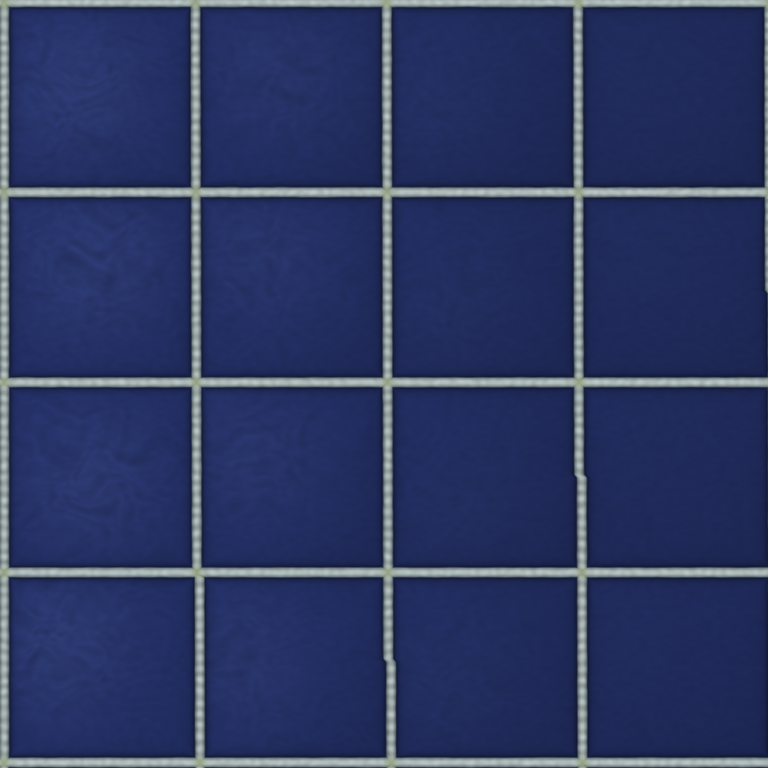
Write a Shadertoy shader that draws this pattern.

```glsl
// Four by four glazed navy tiles set in pale, beaded grout.
// Distances to the nearest grout lines give joints and dark rims;
// warped gradient noise gives the glaze its wrinkles and soft sheen.

const vec2 GRID_ORIGIN = vec2(0.0055, 0.0072);
const vec2 GRID_PITCH = vec2(0.249, 0.2475);
const float GROUT_HALF_WIDTH = 0.0064;
const float EDGE_SOFTNESS = 0.0016;

const vec3 GLAZE = vec3(0.130, 0.178, 0.382);
const vec3 SHEEN = vec3(0.235, 0.285, 0.480);
const vec3 RIM = vec3(0.055, 0.075, 0.165);
const vec3 GROUT_EDGE = vec3(0.45, 0.50, 0.52);
const vec3 GROUT_CORE = vec3(0.70, 0.75, 0.745);
const vec3 GROUT_MOSS = vec3(0.57, 0.62, 0.46);

vec2 hash2(vec2 p) {
    vec3 q = fract(p.xyx * vec3(0.1031, 0.1030, 0.0973));
    q += dot(q, q.yzx + 33.33);
    return fract((q.xx + q.yz) * q.zy);
}

float cornerSlope(vec2 cell, vec2 offset, vec2 f) {
    float angle = 6.2832 * hash2(cell + offset).x;
    return dot(vec2(cos(angle), sin(angle)), f - offset);
}

// Gradient noise, roughly -0.7 to 0.7
float gradientNoise(vec2 p) {
    vec2 cell = floor(p), f = p - cell;
    vec2 u = f * f * f * (f * (f * 6.0 - 15.0) + 10.0);
    float low = mix(cornerSlope(cell, vec2(0, 0), f), cornerSlope(cell, vec2(1, 0), f), u.x);
    float high = mix(cornerSlope(cell, vec2(0, 1), f), cornerSlope(cell, vec2(1, 1), f), u.x);
    return mix(low, high, u.y);
}

// Sideways drift of an upright joint: a slight lean plus one small jog
float jointDrift(float index, float y) {
    float fromMiddle = index - 2.0;
    float jogHeight = 0.14 + max(0.24 * fromMiddle, -0.11 * fromMiddle);
    float jog = 1.0 - smoothstep(jogHeight - 0.003, jogHeight + 0.003, y);
    return min(index, 1.0) * (0.0025 * (1.0 - y) + 0.0035 * jog);
}

// Signed offsets to the nearest upright and level joints
vec2 jointOffset(vec2 p) {
    vec2 index = floor((p - GRID_ORIGIN) / GRID_PITCH + 0.5);
    vec2 centre = GRID_ORIGIN + index * GRID_PITCH;
    centre.x += jointDrift(index.x, p.y);
    return p - centre;
}

// Fine curved ridges left by the pressed glaze
float glazeWrinkles(vec2 p, vec2 seed) {
    vec2 q = p + seed * 7.0;
    vec2 warp = vec2(gradientNoise(q * 17.0), gradientNoise(q * 17.0 + 40.0));
    float ridge = 1.0 - 3.0 * abs(gradientNoise(q * vec2(24.0, 36.0) + 1.8 * warp));
    float ripple = gradientNoise(q * vec2(55.0, 85.0) + 1.5 * warp);
    return 0.55 * ridge + 0.6 * ripple;
}

vec3 tileColour(vec2 p, float rimDistance) {
    vec2 grid = (p - GRID_ORIGIN) / GRID_PITCH;
    vec2 tile = floor(grid), f = grid - tile;
    vec2 seed = hash2(tile + 11.0);

    // Light falls from the left and fades across the wall
    float wallLight = 1.0 - smoothstep(0.0, 0.85, p.x);
    vec2 fromGlow = f - vec2(0.38, 0.52) - 0.25 * (seed - 0.5);
    float glow = exp(-6.0 * dot(fromGlow, fromGlow));
    float relief = glazeWrinkles(p, seed);

    vec3 colour = GLAZE * (0.91 + 0.12 * wallLight + 0.07 * (f.y - 0.5) - 0.05 * (f.x - 0.5));
    colour = mix(colour, SHEEN, glow * (0.04 + 0.22 * wallLight));
    colour *= 1.0 + relief * (0.035 + 0.13 * glow * wallLight);
    colour *= 1.0 + 0.05 * gradientNoise(p * vec2(95.0, 150.0));

    // Tight dark rim with a fainter, wider falloff
    float rim = 0.85 * exp(-max(rimDistance, 0.0) / 0.0032);
    rim += 0.15 * exp(-max(rimDistance, 0.0) / 0.014);
    return mix(colour, RIM, rim);
}

vec3 groutColour(vec2 p, vec2 offset) {
    vec2 away = abs(offset);
    float upright = step(away.x, away.y);
    float across = min(away.x, away.y) / GROUT_HALF_WIDTH;
    float along = mix(p.x, p.y, upright);

    // Beads show most on upright joints
    float phase = 6.2832 * 68.0 * along + 1.5 * gradientNoise(p * 30.0);
    float bead = 0.5 + 0.5 * sin(phase);
    float core = 1.0 - smoothstep(0.15, 1.0, across);
    vec3 colour = mix(GROUT_EDGE, GROUT_CORE, core);
    colour *= 1.0 - mix(0.03, 0.17, upright) * bead;
    colour *= 1.0 + 0.10 * gradientNoise(p * 110.0);

    float crossing = exp(-dot(offset, offset) / 0.00005);
    return mix(colour, GROUT_MOSS, 0.75 * crossing);
}

void mainImage(out vec4 fragColor, in vec2 fragCoord) {
    vec2 p = fragCoord / iResolution.xy;
    vec2 offset = jointOffset(p);
    vec2 away = abs(offset);

    float waver = 0.0006 * gradientNoise(p * 45.0);
    float rimDistance = min(away.x, away.y) - GROUT_HALF_WIDTH + waver;
    float softness = max(EDGE_SOFTNESS, 1.0 / min(iResolution.x, iResolution.y));
    float onTile = smoothstep(-softness, softness, rimDistance);

    vec3 colour = mix(groutColour(p, offset), tileColour(p, rimDistance), onTile);
    fragColor = vec4(colour, 1.0);
}
```
